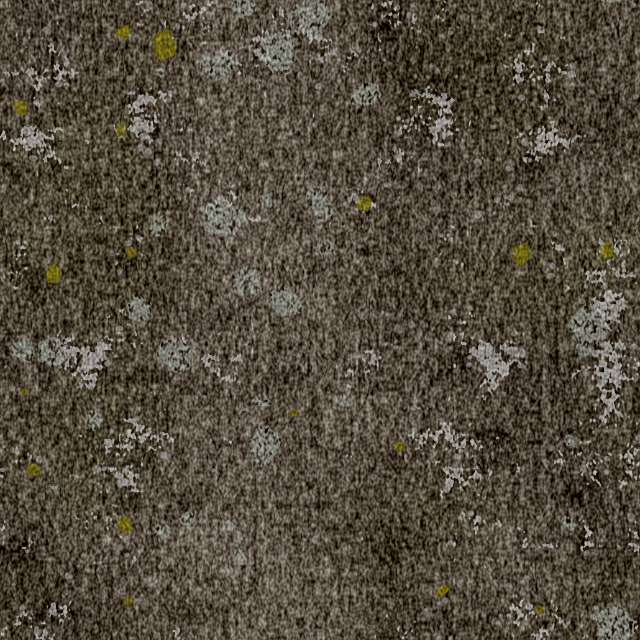
Write a Shadertoy shader that draws this texture.

```glsl
// Weathered bark with fine vertical grain, grey and white lichen, and small yellow growths; one seamless tile.
#define TILES 1.0              // repeats across and down
#define BARK_TONE 0.265        // mean brightness of the bark
#define BARK_TINT vec3(0.045, 0.005, -0.042)
#define GRAIN 1.0              // contrast of the grain
#define CRUST_LEVEL 0.64       // higher leaves fewer white crusts
#define LICHEN_GREY vec3(0.50, 0.51, 0.475)
#define CRUST_WHITE vec3(0.61, 0.60, 0.59)
#define YELLOW vec3(0.46, 0.41, 0.07)
#define BAND_X 0.41            // centre of the paler strip
#define MIRROR_X 0.455         // axis about which crusts are paired

const float TAU = 6.2831853;

// Three random values in 0..1 per cell
vec3 hash3(vec2 cell, float seed) {
    uvec3 q = uvec3(vec3(cell, seed)) * 1664525u + 1013904223u;
    q.x += q.y * q.z; q.y += q.z * q.x; q.z += q.x * q.y;
    q ^= q >> 16u;
    q.x += q.y * q.z; q.y += q.z * q.x; q.z += q.x * q.y;
    return vec3(q >> 8u) * exp2(-24.0);
}

float cornerSlope(vec2 cell, vec2 offset, vec2 cells, float seed) {
    float angle = TAU * hash3(mod(cell, cells), seed).x;
    return dot(vec2(cos(angle), sin(angle)), offset);
}

// Gradient noise that wraps over the unit square
float gnoise(vec2 uv, vec2 cells, float seed) {
    vec2 p = uv * cells, i = floor(p), f = p - i;
    vec2 w = f * f * f * (f * (f * 6.0 - 15.0) + 10.0);
    vec2 e = vec2(1.0, 0.0);
    float low = mix(cornerSlope(i, f, cells, seed),
                    cornerSlope(i + e.xy, f - e.xy, cells, seed), w.x);
    float high = mix(cornerSlope(i + e.yx, f - e.yx, cells, seed),
                     cornerSlope(i + e.xx, f - e.xx, cells, seed), w.x);
    return 1.4 * mix(low, high, w.y);
}

float paleBand(float x) {
    return 1.0 - smoothstep(0.05, 0.22, abs(x - BAND_X));
}

// Signed distance to round growths; density is (outside, inside) the pale strip
float spots(vec2 uv, float cells, vec2 radii, vec2 density, float seed) {
    vec2 home = floor(uv * cells);
    float nearest = 1.0;
    for (int y = -1; y <= 1; y++)
    for (int x = -1; x <= 1; x++) {
        vec2 cell = home + vec2(x, y), id = mod(cell, cells);
        vec3 place = hash3(id, seed), kind = hash3(id, seed + 1.0);
        vec2 centre = (cell + 0.1 + 0.8 * place.xy) / cells;
        float chance = mix(density.x, density.y, paleBand(fract(centre.x)));
        float radius = mix(radii.x, radii.y, kind.x * kind.x);
        vec2 away = (uv - centre) * vec2(1.0, 0.85 + 0.4 * kind.y);
        if (place.z < chance) nearest = min(nearest, length(away) - radius);
    }
    return nearest;
}

float fillMask(float dist, float softness) {
    return 1.0 - smoothstep(-softness, softness, dist);
}

// Fibres, fine grit and dark cracks
float barkTone(vec2 uv, float fine, float grit) {
    vec2 bent = uv + vec2(0.005 * gnoise(uv, vec2(14.0, 9.0), 1.0), 0.0);
    float fibre = gnoise(bent, vec2(150.0, 60.0), 2.0);
    float strand = gnoise(bent, vec2(64.0, 16.0), 3.0);
    float broad = gnoise(uv, vec2(5.0, 4.0), 4.0);
    float crack = 1.0 - smoothstep(0.0, 0.13, abs(gnoise(bent, vec2(84.0, 26.0), 5.0)));
    crack *= smoothstep(-0.1, 0.4, gnoise(uv, vec2(22.0, 15.0), 6.0));
    float hollow = gnoise(uv, vec2(9.0, 11.0), 7.0) + 0.3 * strand;
    float grain = 0.20 * fibre + 0.24 * grit + 0.08 * fine + 0.10 * strand;
    return BARK_TONE + 0.055 * paleBand(uv.x) + 0.06 * broad + GRAIN * grain
         - 0.13 * crack - 0.12 * smoothstep(0.42, 0.72, hollow);
}

void mainImage(out vec4 fragColor, in vec2 fragCoord) {
    vec2 uv = fract(TILES * fragCoord / iResolution.xy);
    float soft = max(0.0012, 0.8 * TILES / iResolution.y);

    // Shared roughness for edges and surfaces
    float coarse = gnoise(uv, vec2(30.0), 10.0);
    float fine = gnoise(uv, vec2(92.0), 11.0);
    float grit = gnoise(uv, vec2(250.0, 170.0), 12.0);
    float ragged = 0.009 * coarse + 0.008 * fine + 0.003 * grit;

    // Bark, slightly olive away from the pale strip
    vec3 color = barkTone(uv, fine, grit) + BARK_TINT;
    float olive = (1.0 - paleBand(uv.x)) * smoothstep(-0.3, 0.5, gnoise(uv, vec2(4.0), 13.0));
    color *= mix(vec3(1.0), vec3(0.94, 0.98, 0.86), olive);

    // Grey round lichens, pitted inside
    float medallion = fillMask(spots(uv, 15.0, vec2(0.008, 0.034), vec2(0.06, 0.34), 20.0) + ragged, soft);
    medallion *= smoothstep(-0.55, -0.1, fine + 0.7 * grit + 0.3 * coarse);
    color = mix(color, LICHEN_GREY + 0.24 * grit + 0.09 * fine, 0.88 * medallion);

    // Broken white crusts in loosely mirrored clusters
    vec2 folded = vec2(abs(fract(uv.x - MIRROR_X + 0.5) - 0.5), uv.y);
    float cluster = 0.85 * gnoise(folded, vec2(9.0, 8.0), 30.0)
                  + 0.5 * gnoise(folded, vec2(27.0, 30.0), 31.0)
                  + 0.15 * smoothstep(0.08, 0.2, folded.x);
    float flakes = cluster + 0.5 * fine + 0.25 * grit;
    float crust = smoothstep(CRUST_LEVEL, CRUST_LEVEL + 0.14, flakes);
    color = mix(color, CRUST_WHITE + 0.22 * grit + 0.07 * coarse, 0.88 * crust);

    // Small pale specks, thicker around the clusters
    float speck = fillMask(spots(uv, 62.0, vec2(0.0012, 0.0055), vec2(0.32, 0.2), 40.0) + 0.3 * ragged, soft);
    speck *= smoothstep(-0.3, 0.35, cluster);
    color = mix(color, CRUST_WHITE - 0.04 + 0.18 * grit, 0.8 * speck);

    // Yellow growths
    float yellow = fillMask(spots(uv, 9.0, vec2(0.006, 0.019), vec2(0.22, 0.08), 50.0) + 0.75 * ragged, soft);
    color = mix(color, YELLOW * (1.0 + 0.5 * grit + 0.25 * fine), 0.88 * yellow);

    fragColor = vec4(clamp(color, 0.0, 1.0), 1.0);
}
```
